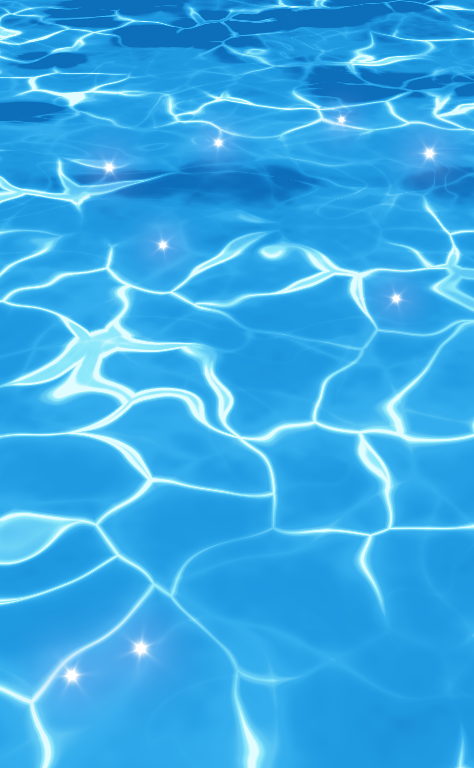
Reproduce this texture procedurally as a WebGL 1 fragment shader.

```glsl
precision highp float;
// Sunlit pool water receding in perspective, with caustic ribbons and sun glints.
uniform vec2 u_resolution;

const vec3 DEEP  = vec3(0.05, 0.43, 0.73);
const vec3 BLUE  = vec3(0.12, 0.60, 0.88);
const vec3 AZURE = vec3(0.20, 0.68, 0.93);
const vec3 SKY   = vec3(0.36, 0.78, 0.96);
const vec3 PALE  = vec3(0.55, 0.91, 0.98);
const vec3 WHITE = vec3(0.88, 0.99, 1.00);
const vec3 LILAC = vec3(0.62, 0.72, 0.97);

const float HORIZON = 1.4;       // height where the plane vanishes
const vec2 PLANE_SCALE = vec2(5.6, 8.5);
const float WARP = 0.42;         // bend of the caustic lines
const float LINE_WIDTH = 0.019;
const float RIBBON_WIDTH = 0.11;
const float GLINTS = 8.0;

float hash(vec2 p) {
  return fract(sin(dot(p, vec2(127.1, 311.7))) * 43758.5453);
}

vec2 hash2(vec2 p) {
  return vec2(hash(p), hash(p + 57.3));
}

float noise(vec2 p) {
  vec2 i = floor(p), f = fract(p);
  f = f * f * (3.0 - 2.0 * f);
  return mix(mix(hash(i), hash(i + vec2(1, 0)), f.x),
             mix(hash(i + vec2(0, 1)), hash(i + vec2(1, 1)), f.x), f.y);
}

float fbm(vec2 p) {
  float sum = 0.0, amp = 0.57;
  for (int i = 0; i < 3; i++) {
    sum += amp * noise(p);
    p = mat2(1.6, 1.2, -1.2, 1.6) * p + 7.1;
    amp *= 0.5;
  }
  return sum;
}

vec2 bend(vec2 p) {
  return p + WARP * 2.0 * (vec2(noise(p * 1.1), noise(p * 1.1 + 31.7)) - 0.5)
           + WARP * 0.5 * (vec2(noise(p * 2.9 + 9.2), noise(p * 2.9 + 63.1)) - 0.5);
}

// Distance to the nearest border between Voronoi cells
float cellEdge(vec2 p) {
  vec2 cell = floor(p), f = fract(p), nearCell, nearSeed;
  float best = 8.0, edge = 8.0;
  for (int j = -1; j <= 1; j++)
  for (int i = -1; i <= 1; i++) {
    vec2 g = vec2(i, j);
    vec2 r = g + 0.1 + 0.8 * hash2(cell + g) - f;
    if (dot(r, r) < best) { best = dot(r, r); nearSeed = r; nearCell = g; }
  }
  for (int j = -2; j <= 2; j++)
  for (int i = -2; i <= 2; i++) {
    vec2 g = nearCell + vec2(i, j);
    vec2 r = g + 0.1 + 0.8 * hash2(cell + g) - f;
    vec2 d = r - nearSeed;
    if (dot(d, d) > 0.0001) edge = min(edge, dot(0.5 * (r + nearSeed), normalize(d)));
  }
  return edge;
}

// Bright rims that part into a filled ribbon where the line swells
float caustic(vec2 p, float thin) {
  float d = cellEdge(bend(p));
  float keep = smoothstep(0.2, 0.55, noise(p * 0.9 + 17.0));
  float w = RIBBON_WIDTH * smoothstep(0.55, 0.9, noise(p * 1.3 + 41.0));
  float rim = exp(-pow(abs(d - w) / thin, 1.4));
  float fill = smoothstep(w + thin, w - thin, d) * smoothstep(0.0, 0.04, w);
  float glow = 0.21 * exp(-d * 8.0);
  return (0.57 * rim + 0.27 * fill) * keep + glow * (0.35 + 0.65 * keep);
}

vec3 waterRamp(float t) {
  vec3 c = mix(DEEP, BLUE, smoothstep(0.0, 0.2, t));
  c = mix(c, AZURE, smoothstep(0.2, 0.38, t));
  c = mix(c, SKY, smoothstep(0.38, 0.55, t));
  c = mix(c, PALE, smoothstep(0.55, 0.76, t));
  return mix(c, WHITE, smoothstep(0.76, 0.98, t));
}

void main() {
  vec2 uv = gl_FragCoord.xy / u_resolution.y;
  float aspect = u_resolution.x / u_resolution.y;
  float depth = 1.0 / (HORIZON - uv.y);
  vec2 p = vec2((uv.x - 0.5 * aspect) * depth, depth) * PLANE_SCALE;
  float far = smoothstep(0.55, 1.0, uv.y);
  float thin = LINE_WIDTH * (1.0 + 2.2 * uv.y * uv.y);

  // Soft body light and mottling
  float light = 0.06 + 0.3 * fbm(p * 0.8 + 3.0) + 0.05 * (noise(p * 9.0) - 0.5);
  light += caustic(p, thin);
  // Fainter second net, blurred below the surface
  float faint = cellEdge(bend(p * 0.8 + 23.0));
  light += 0.17 * exp(-faint / 0.06) * noise(p * 1.2 + 5.0);

  // Looping surface ripples, denser and darker toward the back
  float swell = fbm(bend(p * vec2(0.6, 0.75)) + 80.0);
  float loops = abs(fract(swell * 5.0) - 0.5);
  light += (0.08 + 0.24 * far) * exp(-loops / 0.06) * noise(p + 12.0);
  light -= 0.5 * far * smoothstep(0.5, 0.75, noise(p * vec2(0.7, 0.9) + 50.0));
  light -= 0.12 * smoothstep(0.85, 1.0, uv.y);

  vec3 color = waterRamp(light);

  // Sun glints with short rays and a lilac halo
  for (float i = 0.0; i < GLINTS; i++) {
    vec2 spot = hash2(vec2(i, 4.7)) * vec2(aspect, 0.75) + vec2(0.0, 0.1);
    vec2 q = uv - spot;
    float size = mix(0.005, 0.012, hash(vec2(i, 9.1))) * (1.2 - 0.6 * uv.y);
    float r = length(q) / size;
    float rays = pow(abs(cos(3.0 * atan(q.y, q.x + 0.00001) + i)), 10.0);
    color = mix(color, LILAC, 0.35 * exp(-r * r * 0.03));
    color = mix(color, vec3(1.0), clamp(exp(-r * r) * 1.4 + 0.7 * rays * exp(-r * 0.8), 0.0, 1.0));
  }

  gl_FragColor = vec4(color, 1.0);
}
```
